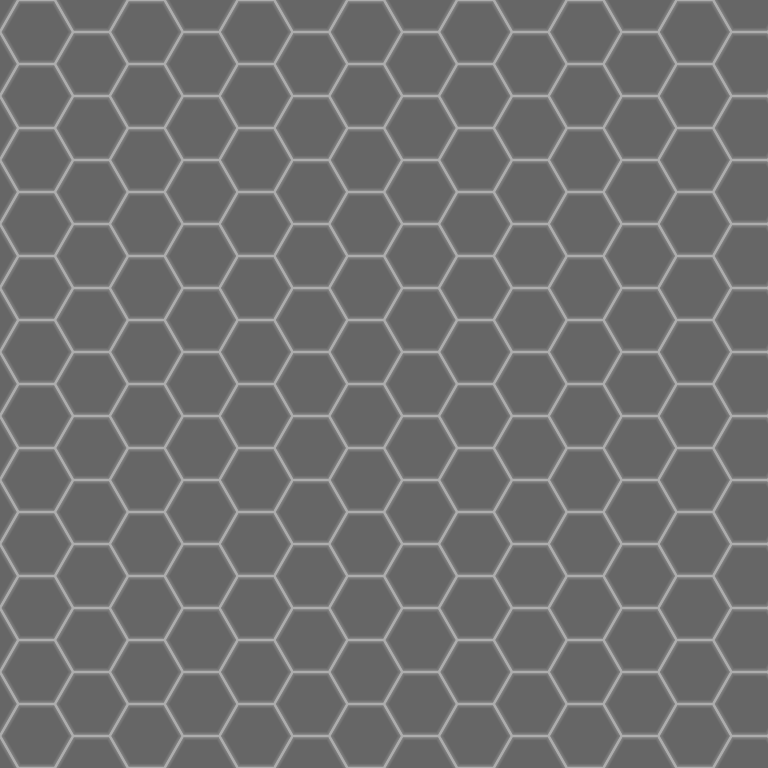
Reproduce this pattern procedurally as a Shadertoy shader.

```glsl
// Distance to the border of a flat-topped hexagon of height 1; negative outside
float hexEdge(vec2 p) {
    p = abs(p);
    return 0.5 - max(p.y, dot(p, vec2(0.8660254, 0.5)));
}

// Offset from the nearest lattice point, with each cell sqrt(3) wide and 1 high
vec2 cellOffset(vec2 p) {
    return (fract(p) - 0.5) * vec2(1.7320508, 1.0);
}

void mainImage(out vec4 fragColor, in vec2 fragCoord) {
    vec2 grid = fragCoord / iResolution.xy * vec2(7.0, 12.0);
    float pixel = 12.0 / iResolution.y;

    // Two interleaved lattices of hexagons, the second shifted by half a cell
    vec2 p = grid + vec2(1.0 / 6.0, 0.0);
    float edge = max(hexEdge(cellOffset(p)), hexEdge(cellOffset(p + 0.5)));

    // Crisp line with a soft halo fading into the tile
    float line = 1.0 - smoothstep(-0.5, 0.5, (edge - 0.0195) / pixel);
    float halo = 0.57 * clamp(1.0 - edge / 0.073, 0.0, 1.0);
    float glow = mix(halo, 1.0, line);

    fragColor = vec4(vec3(mix(0.4, 0.677, glow)), 1.0);
}
```
